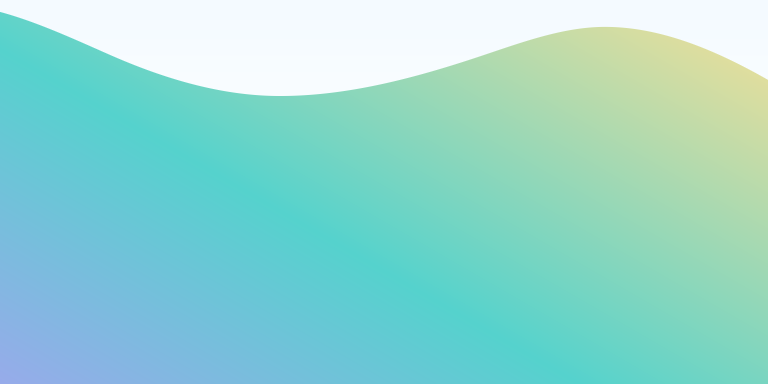
Give the GLSL for this background, as a WebGL 2 fragment shader.

```glsl
#version 300 es
// A rolling hill-shaped wave with a diagonal periwinkle-teal-sand gradient under a pale sky.
precision highp float;

uniform vec2 u_resolution;
out vec4 outColor;

// Sky and wave colours
const vec3 SKY_TOP    = vec3(0.957, 0.980, 1.000);
const vec3 SKY_LOW    = vec3(0.973, 0.990, 1.000);
const vec3 PERIWINKLE = vec3(0.592, 0.670, 0.918);
const vec3 TEAL       = vec3(0.333, 0.824, 0.804);
const vec3 SAND       = vec3(0.980, 0.878, 0.585);

// Gradient direction, measured from vertical, and position of its middle stop
const float GRADIENT_ANGLE = radians(30.0);
const float TEAL_STOP = 0.405;

// Canvas extent in units of its height
const vec2 EXTENT = vec2(2.0, 1.0);

// Crest knots: x, height, slope
const int KNOTS = 6;
const vec3 CREST[KNOTS] = vec3[KNOTS](
    vec3(0.000, 0.969, -0.27),
    vec3(0.2865, 0.857, -0.44),
    vec3(0.729, 0.750, 0.00),
    vec3(1.237, 0.849, 0.33),
    vec3(1.5755, 0.930, 0.00),
    vec3(2.000, 0.792, -0.57));

// Cubic Hermite segment: returns height and slope at x
vec2 hermite(vec3 a, vec3 b, float x) {
    float w = b.x - a.x;
    float t = (x - a.x) / w;
    float rise = b.y - a.y;
    float c2 = 3.0 * rise - w * (2.0 * a.z + b.z);
    float c3 = w * (a.z + b.z) - 2.0 * rise;
    float height = a.y + t * (w * a.z + t * (c2 + t * c3));
    float slope = a.z + t * (2.0 * c2 + 3.0 * t * c3) / w;
    return vec2(height, slope);
}

// Height and slope of the whole crest
vec2 crestAt(float x) {
    vec2 crest = vec2(0.0);
    for (int i = 0; i < KNOTS - 1; i++) {
        if (x >= CREST[i].x) crest = hermite(CREST[i], CREST[i + 1], x);
    }
    return crest;
}

// Three-stop gradient from the lower left to the upper right corner
vec3 waveColor(vec2 p) {
    vec2 dir = vec2(sin(GRADIENT_ANGLE), cos(GRADIENT_ANGLE));
    float t = dot(p, dir) / dot(EXTENT, dir);
    vec3 cool = mix(PERIWINKLE, TEAL, clamp(t / TEAL_STOP, 0.0, 1.0));
    return mix(cool, SAND, clamp((t - TEAL_STOP) / (1.0 - TEAL_STOP), 0.0, 1.0));
}

void main() {
    vec2 p = gl_FragCoord.xy / u_resolution * EXTENT;

    // Approximate signed distance to the crest, positive above it
    vec2 crest = crestAt(p.x);
    float dist = (p.y - crest.x) / sqrt(1.0 + crest.y * crest.y);
    float sky = clamp(0.5 + dist * u_resolution.y, 0.0, 1.0);

    vec3 skyColor = mix(SKY_LOW, SKY_TOP, smoothstep(0.75, 1.0, p.y));
    outColor = vec4(mix(waveColor(p), skyColor, sky), 1.0);
}
```
